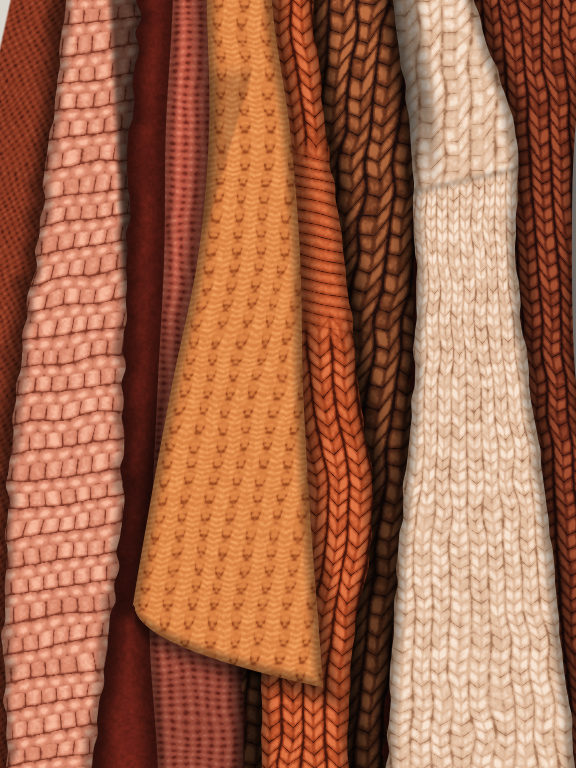
Write a WebGL 2 fragment shader that draws this texture.

```glsl
#version 300 es
precision highp float;
// A rail of knitted garments in warm autumn tones, seen close up.
// Each is a layer between smooth edge curves, filled with a procedural
// stitch height that picks between dark, mid and light yarn.

#define SHADOW_WIDTH .032
#define EDGE_WIDTH .018
#define EDGE_DARK .62
#define WOBBLE .008
#define GRAIN .3
#define RIB_PITCH .031
#define PURL_SIZE vec2(.021, .037)
#define PI 3.14159

uniform vec2 u_resolution;
out vec4 outColor;

float hash(vec2 p) {
  vec3 q = fract(p.xyx * vec3(.1031, .103, .0973));
  q += dot(q, q.yzx + 33.33);
  return fract((q.x + q.y) * q.z);
}

float noise(vec2 p) {
  vec2 i = floor(p), f = fract(p);
  f *= f * (3. - 2. * f);
  return mix(mix(hash(i), hash(i + vec2(1, 0)), f.x),
             mix(hash(i + vec2(0, 1)), hash(i + 1.), f.x), f.y);
}

// Smooth curve x(v) through seven even knots, in canvas widths
float edge(float v, float k[7]) {
  float t = clamp(v, 0., 1.) * 6.;
  int i = int(min(t, 5.));
  float f = t - float(i);
  float a = k[max(i - 1, 0)], b = k[i], c = k[i + 1], d = k[min(i + 2, 6)];
  return .75 * (b + .5 * f * (c - a + f * (2. * a - 5. * b + 4. * c - d
    + f * (3. * (b - c) + d - a))));
}

// Columns of V-shaped stitches
float braid(vec2 p, vec2 size, float slant) {
  vec2 q = p / size;
  float x = abs(fract(q.x) - .5);
  float row = q.y + slant * x + .5 * hash(vec2(floor(q.x), 3));
  float body = smoothstep(.52, .32, x) * mix(.55, 1., smoothstep(0., .14, x));
  return sqrt(abs(sin(PI * row))) * body * (.75 + .4 * hash(floor(vec2(q.x * 2., row))));
}

// Rows of round loops above rows of upright stitches
float purl(vec2 p) {
  vec2 q = p / PURL_SIZE;
  float row = floor(q.y), y = fract(q.y), x = q.x + .5 * hash(vec2(row, 7));
  float bead = 1.1 - length(vec2((fract(x) - .5) * 1.3, (y - .24) / .3));
  float post = sqrt(abs(cos(PI * x))) * smoothstep(.32, .5, y) * smoothstep(1.04, .85, y);
  return max(bead, post * (.65 + .3 * hash(vec2(floor(x + .5), row))));
}

vec3 yarn(float h, vec3 dark, vec3 mid, vec3 light) {
  return mix(mix(dark, mid, smoothstep(0., .5, h)), light, smoothstep(.5, 1., h));
}

// Lay cloth over the scene; inside is positive within the garment
void layer(inout vec3 scene, vec3 cloth, float inside, float shade) {
  scene *= mix(shade, 1., smoothstep(0., SHADOW_WIDTH, -inside));
  cloth *= mix(EDGE_DARK, 1., smoothstep(0., EDGE_WIDTH, inside));
  scene = mix(scene, cloth, clamp(inside * u_resolution.y + .5, 0., 1.));
}

void main() {
  vec2 uv = gl_FragCoord.xy / u_resolution;
  vec2 p = vec2(uv.x * .75, 1. - uv.y);
  float x = p.x, v = p.y;
  vec2 w = p + WOBBLE * (vec2(noise(p * 24.), noise(p * 24. + 9.)) - .5);
  float fibre = GRAIN * (.6 * noise(p * 330.) + .4 * noise(p * 150.) - .5);
  float lump = .01 * (noise(p * 46.) - .5);

  // Open mesh at far left, plain maroon cloth beside it
  float net = sin(w.x * 620. + w.y * 260.) * sin(w.y * 520.);
  vec3 mesh = yarn(.45 + .22 * net + fibre, vec3(.25, .09, .06), vec3(.55, .22, .13), vec3(.75, .42, .3));
  mesh = mix(mesh, vec3(.85, .83, .8), smoothstep(.002, -.002, x - .014 + .22 * v));
  vec3 maroon = vec3(.45, .14, .1) * (1. + fibre) * mix(.85, 1.05, noise(p * vec2(30, 4)));
  vec3 scene = mix(mesh, maroon, step(.1, x));

  // Pink chunky knit with a shaded upper side
  float L = edge(v, float[7](.108, .09, .061, .028, .012, .007, .01));
  float R = edge(v, float[7](.243, .229, .219, .214, .212, .188, .16));
  vec3 cloth = yarn(purl(w + vec2(-L, .15 * (x - L))) + fibre, vec3(.5, .22, .15), vec3(.85, .53, .42), vec3(.97, .73, .62));
  cloth *= 1. - .57 * smoothstep(0., .012, x - .137 - .05 * v) * smoothstep(.46, .32, v);
  layer(scene, cloth, min(x - L, R - x) + lump, .45);

  // Rose fine rib
  L = edge(v, float[7](.3, .288, .285, .274, .264, .26, .274));
  float h = .47 + .19 * cos((w.x - L) * 405.) + .15 * sin(w.y * 660.) + fibre;
  cloth = yarn(h, vec3(.45, .15, .11), vec3(.75, .35, .27), vec3(.89, .52, .42));
  layer(scene, cloth * mix(1., .8, smoothstep(.75, .9, v)), min(x - L, .317 - x), .55);

  // Dark brown chunky knit
  R = edge(v, float[7](.69, .714, .721, .717, .708, .681, .667));
  h = braid(w + vec2(.12 * v, .5 * x), vec2(.036, .023), 1.3) + fibre;
  cloth = yarn(h, vec3(.13, .06, .05), vec3(.41, .2, .11), vec3(.67, .39, .23));
  layer(scene, cloth * mix(1.1, .65, v), min(x - .317, R - x) + lump, .6);

  // Rust knit: ridged cuff in the upper half, braids elsewhere
  R = edge(v, float[7](.542, .566, .597, .622, .648, .615, .604));
  float ridge = .85 * sqrt(abs(sin(PI * (w.y - .25 * x) / .0145)));
  float cuff = smoothstep(.18, .22, v) * smoothstep(.46, .39, v);
  h = mix(braid(w - vec2(R, 0), vec2(.03, .018), 1.5), ridge, cuff) + fibre;
  cloth = yarn(h, vec3(.28, .09, .05), vec3(.7, .29, .14), vec3(.88, .46, .27));
  layer(scene, cloth, min(x - .341, R - x) + .5 * lump, .28);

  // Dark rust knit at far right, grey wall past its edge
  R = edge(v, float[7](1.03, .999, .993, 1., 1.03, 1.04, 1.04));
  h = braid(w - vec2(.07 * v, .4 * x), vec2(.026, .017), 1.4) + fibre;
  cloth = yarn(h, vec3(.15, .06, .05), vec3(.43, .17, .1), vec3(.64, .31, .19));
  scene = mix(scene, vec3(.55, .52, .5), step(.7, x));
  layer(scene, cloth, min(x - .58, R - x), .8);

  // Cream chenille, columns fanning out below a shoulder seam
  L = edge(v, float[7](.682, .712, .721, .717, .698, .682, .672));
  R = edge(v, float[7](.825, .892, .896, .92, .95, .974, .998));
  float across = (x - L) / (R - L), seam = v - .25 + .03 * across;
  float tuft = mix(braid(w + vec2(across * .18 - x, 0), vec2(.0205, .0155), 1.1),
    braid(w + vec2(0, .6 * x), vec2(.034, .02), 1.), smoothstep(.004, -.004, seam));
  h = .05 + .62 * tuft + .35 * noise(p * 110.) + fibre;
  cloth = yarn(h, vec3(.62, .43, .31), vec3(.88, .73, .61), vec3(.97, .89, .82));
  cloth *= 1. - .16 * smoothstep(.008, 0., abs(seam));
  cloth *= 1. - .42 * smoothstep(.045, .02, x - L) * smoothstep(.28, .12, v);
  layer(scene, cloth, min(x - L, R - x) + .5 * lump, .42);

  // Orange ribbed sleeve in front, with a curved hem
  L = edge(v, float[7](.359, .363, .344, .299, .258, .222, .2));
  R = edge(v, float[7](.472, .503, .521, .526, .538, .555, .569));
  float hem = .788 + .107 * sqrt(max((x - .175) / .245, 0.));
  float rib = (w.x - L) / RIB_PITCH, wave = .5 * cos(2. * PI * rib);
  float cell = abs(sin(PI * (w.y / .023 + wave)));
  float knit = sin(2. * PI * (w.y / .0075 + 1.5 * abs(fract(rib + .5) - .5)));
  h = mix(.14 + .42 * cell, .68, smoothstep(-.3, .1, wave)) + .1 * knit + fibre;
  cloth = yarn(h, vec3(.6, .28, .12), vec3(.85, .5, .26), vec3(.96, .66, .4));
  float fold = smoothstep(.003, -.003, x - .355 + .29 * v);
  cloth *= 1. - .17 * fold * smoothstep(.08, .11, v) * smoothstep(.32, .28, v);
  layer(scene, cloth, min(min(x - L, R - x), hem - v), .5);

  outColor = vec4(clamp(scene, 0., 1.), 1);
}
```
